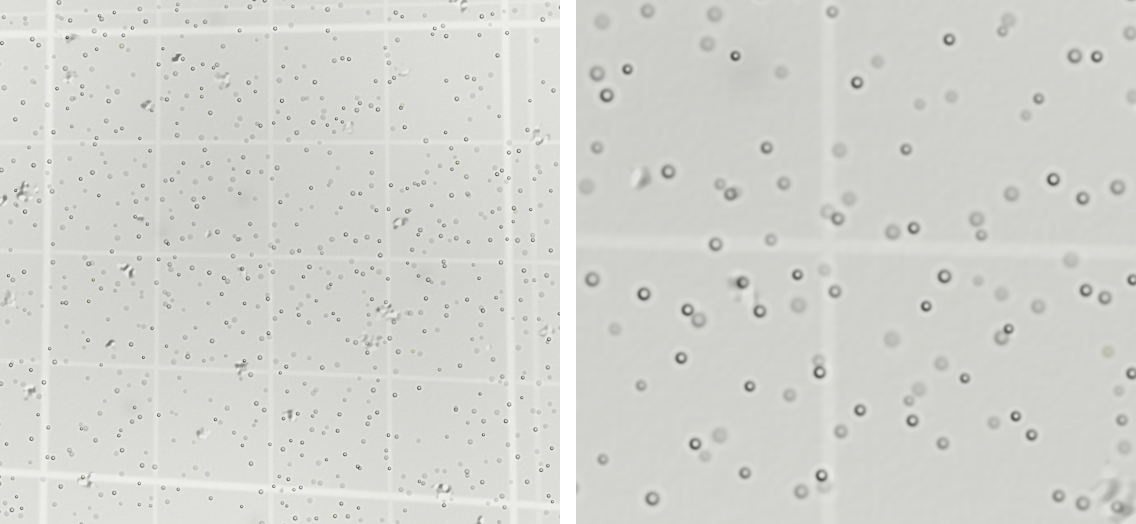
Left: the whole. Right: its middle third, enlarged.
Reproduce this texture procedurally as a Shadertoy shader.

```glsl
// Draws a bright-field view of a counting chamber: pale ruled lines, small round cells and debris.

const vec3 FIELD_COLOUR = vec3(0.842, 0.846, 0.826);
const vec3 YELLOW_FRINGE = vec3(0.85, 0.8, 1.25);
const float CELL_PITCH = 0.040;
const float DEBRIS_PITCH = 0.175;

vec3 hash3(vec2 cell, float seed) {
    vec3 q = fract((cell.xyx + seed * 17.37) * vec3(0.1031, 0.1030, 0.0973));
    q += dot(q, q.yxz + 33.33);
    return fract((q.xxy + q.yzz) * q.zyx);
}

float valueNoise(vec2 p, float seed) {
    vec2 i = floor(p), f = fract(p);
    f = f * f * (3.0 - 2.0 * f);
    float low = mix(hash3(i, seed).x, hash3(i + vec2(1, 0), seed).x, f.x);
    float high = mix(hash3(i + vec2(0, 1), seed).x, hash3(i + vec2(1, 1), seed).x, f.x);
    return mix(low, high, f.y);
}

// Difference of two shifted noise samples, lit from one side
float emboss(vec2 p, float seed) {
    return valueNoise(p, seed) - valueNoise(p + vec2(0.55, -0.6), seed);
}

float band(float dist, float halfWidth) {
    return 1.0 - smoothstep(0.3 * halfWidth, 1.6 * halfWidth, abs(dist));
}

// Distance-like offsets to rulings that fan out slightly with perspective
float columnOffset(vec2 p, float x) {
    return p.x - x - 0.037 * (x - 0.5) * (1.0 - p.y);
}

float rowOffset(vec2 p, float depth) {
    return 1.0 - p.y - depth - 0.1 * (depth - 0.27) * p.x;
}

float rulings(vec2 p) {
    float light = 0.026 * max(band(columnOffset(p, 1.010), 0.006), band(rowOffset(p, 0.028), 0.004));
    for (int k = 0; k < 5; k++) {
        float i = float(k);
        float bold = (k == 0 || k == 4) ? 1.0 : 0.0;
        float halfWidth = mix(0.0046, 0.0075, bold);
        float strength = mix(0.034, 0.060, bold);
        float column = band(columnOffset(p, 0.097 + 0.203 * i + 0.0034 * i * i), halfWidth);
        float row = band(rowOffset(p, 0.066 + 0.2045 * i + 0.001 * i * i), halfWidth);
        light = max(light, strength * max(column, row));
    }
    return light;
}

// One cell: a dark lopsided ring when in focus, a soft grey disc when not
float cellShade(vec2 offset, float radius, float focus, float pixel) {
    float d = length(offset);
    float ringWidth = max(mix(0.0018, 0.0012, focus), 0.5 * pixel);
    float ring = exp(-pow((d - 0.70 * radius) / ringWidth, 2.0));
    float side = 1.0 + 0.4 * dot(offset / max(d, 0.0001), vec2(-0.7, -0.7));
    float disc = 1.0 - smoothstep(0.3 * radius, 1.3 * radius, d);
    float halo = exp(-pow((d - 1.65 * radius) / (0.4 * radius), 2.0));
    float core = exp(-pow(d / (0.45 * radius), 2.0));
    return -ring * side * mix(0.035, 0.34, focus) - 0.065 * disc
         + halo * mix(0.012, 0.032, focus) + core * 0.12 * focus;
}

vec3 cellLayer(vec2 p, float seed, float pixel) {
    vec3 shade = vec3(0);
    vec2 home = floor(p / CELL_PITCH);
    for (int y = -1; y <= 1; y++)
    for (int x = -1; x <= 1; x++) {
        vec2 id = home + vec2(x, y);
        vec3 place = hash3(id, seed);
        vec3 kind = hash3(id, seed + 5.0);
        float crowd = 0.35 + 0.5 * valueNoise(id * 0.3, 3.0);
        if (place.z > crowd) continue;
        float focus = smoothstep(0.15, 1.05, kind.x);
        float radius = mix(0.0046, 0.0038, focus) * mix(0.75, 1.2, kind.y);
        vec3 tint = mix(vec3(1), YELLOW_FRINGE, step(0.97, kind.z));
        shade += tint * cellShade(p - (id + place.xy) * CELL_PITCH, radius, focus, pixel);
    }
    return shade;
}

// Scattered irregular clumps, plus a few wide out-of-focus smudges
float debris(vec2 p) {
    float shade = 0.0;
    float ragged = 1.3 * (valueNoise(p * 85.0, 11.0) - 0.5);
    float relief = clamp(0.75 * emboss(p * 125.0, 12.0) - 0.06, -0.36, 0.09);
    vec2 home = floor(p / DEBRIS_PITCH);
    for (int y = -1; y <= 1; y++)
    for (int x = -1; x <= 1; x++) {
        vec2 id = home + vec2(x, y);
        vec3 place = hash3(id, 21.0);
        vec3 kind = hash3(id, 22.0);
        vec2 offset = p - (id + place.xy) * DEBRIS_PITCH;
        float size = mix(0.010, 0.020, kind.x);
        float clump = 1.0 - smoothstep(0.45, 1.15, length(offset) / size + ragged);
        shade += step(place.z, 0.8) * clump * relief * mix(0.45, 1.1, kind.y);
        vec2 smudge = (offset - 0.07) / 0.017;
        shade -= step(0.8, kind.z) * 0.03 * exp(-dot(smudge, smudge));
    }
    return shade;
}

// Uneven lighting and faint surface grain
float illumination(vec2 p) {
    float broad = 0.045 * (valueNoise(p * 2.3, 31.0) - 0.5);
    float slope = 0.085 * (distance(p, vec2(0.42, 0.60)) - 0.44);
    float grain = 0.010 * emboss(p * 240.0, 32.0) + 0.004 * emboss(p * 90.0, 33.0);
    return broad + slope + grain;
}

void mainImage(out vec4 fragColor, in vec2 fragCoord) {
    vec2 p = fragCoord / iResolution.y;
    float pixel = 1.0 / iResolution.y;
    vec3 colour = FIELD_COLOUR + illumination(p) + rulings(p) + debris(p);
    colour += cellLayer(p, 41.0, pixel) + cellLayer(p + 0.013, 57.0, pixel);
    fragColor = vec4(clamp(colour, 0.0, 0.93), 1.0);
}
```
